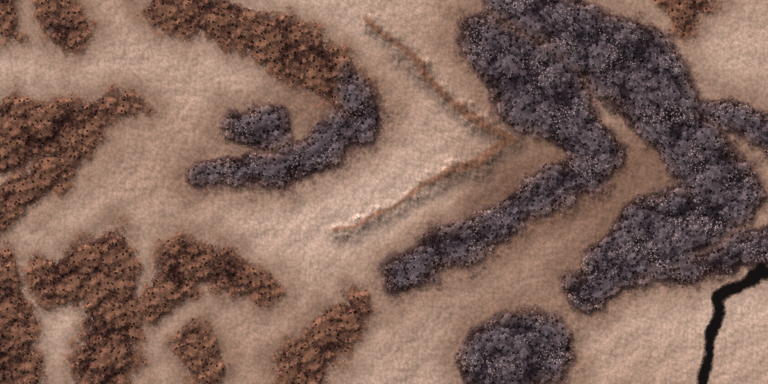
Reproduce this texture procedurally as a Shadertoy shader.

```glsl
// Weathered sandstone with folded dark strata bent into chevrons and a hook.
// Tapered capsules lay out the bands, layered sines warp them, and cellular
// noise roughens their edges, pits the crust and drives the relief lighting.

const vec2 TO_LIGHT = vec2(-0.006, 0.009);

vec2 hash2(vec2 p) {
    vec3 q = fract(p.xyx * vec3(0.1031, 0.1030, 0.0973));
    q += dot(q, q.yzx + 33.33);
    return fract((q.xx + q.yz) * q.zy);
}

// Distance to the nearest scattered point
float cellular(vec2 p) {
    vec2 cell = floor(p), f = fract(p);
    float nearest = 4.0;
    for (int y = -1; y <= 1; y++)
    for (int x = -1; x <= 1; x++) {
        vec2 o = vec2(x, y);
        vec2 r = o + hash2(cell + o + 40.0) - f;
        nearest = min(nearest, dot(r, r));
    }
    return sqrt(nearest);
}

float roughness(vec2 p) {
    float sum = 0.0, amp = 0.42, freq = 13.0;
    for (int i = 0; i < 4; i++) {
        sum += amp * (0.5 - cellular(p * freq));
        p = mat2(0.8, 0.6, -0.6, 0.8) * p + 3.7;
        freq *= 2.2;
        amp *= 0.75;
    }
    return sum;
}

vec2 warp(vec2 p) {
    p += 0.009 * sin(p.yx * vec2(19.0, 23.0) + vec2(1.0, 4.0));
    return p + 0.005 * sin(p.yx * vec2(53.0, 47.0) + p * 21.0);
}

// Capsule whose radius runs from ra to rb
float taper(vec2 p, vec2 a, vec2 b, float ra, float rb) {
    vec2 d = b - a;
    float t = clamp(dot(p - a, d) / dot(d, d), 0.0, 1.0);
    return length(p - a - d * t) - mix(ra, rb, t);
}

// Two tapered limbs meeting at a hinge
float fold(vec2 p, vec2 a, vec2 hinge, vec2 b, vec3 r) {
    return min(taper(p, a, hinge, r.x, r.y), taper(p, hinge, b, r.y, r.z));
}

float slateBands(vec2 p) {
    // hook and its core
    float d = fold(p, vec2(0.90, 0.79), vec2(0.965, 0.70), vec2(0.80, 0.58), vec3(0.03, 0.05, 0.055));
    d = min(d, taper(p, vec2(0.80, 0.58), vec2(0.52, 0.54), 0.055, 0.035));
    d = min(d, taper(p, vec2(0.64, 0.66), vec2(0.72, 0.68), 0.05, 0.055));
    // inner chevron
    d = min(d, fold(p, vec2(1.25, 0.91), vec2(1.42, 0.75), vec2(1.58, 0.60), vec3(0.065, 0.115, 0.055)));
    d = min(d, fold(p, vec2(1.58, 0.60), vec2(1.28, 0.41), vec2(1.04, 0.28), vec3(0.055, 0.055, 0.05)));
    // outer chevron and its lower mass
    d = min(d, fold(p, vec2(1.33, 1.02), vec2(1.66, 0.82), vec2(1.90, 0.48), vec3(0.07, 0.11, 0.085)));
    d = min(d, fold(p, vec2(1.90, 0.48), vec2(1.70, 0.38), vec2(1.51, 0.24), vec3(0.085, 0.11, 0.05)));
    d = min(d, taper(p, vec2(1.32, 0.07), vec2(1.40, 0.08), 0.12, 0.10));
    // right margin
    d = min(d, taper(p, vec2(1.80, 0.74), vec2(2.03, 0.64), 0.025, 0.06));
    return min(d, taper(p, vec2(2.02, 0.36), vec2(1.72, 0.28), 0.06, 0.025));
}

float rustBands(vec2 p) {
    // upper limb of the hook
    float d = fold(p, vec2(0.43, 0.99), vec2(0.74, 0.89), vec2(0.93, 0.74), vec3(0.045, 0.065, 0.055));
    // left wedge
    d = min(d, taper(p, vec2(-0.02, 0.63), vec2(0.38, 0.735), 0.10, 0.008));
    d = min(d, taper(p, vec2(-0.02, 0.43), vec2(0.24, 0.66), 0.05, 0.03));
    // crumbling patches at lower left
    d = min(d, fold(p, vec2(0.14, 0.27), vec2(0.29, 0.33), vec2(0.28, 0.04), vec3(0.06, 0.06, 0.075)));
    d = min(d, taper(p, vec2(0.0, 0.30), vec2(0.04, 0.0), 0.04, 0.075));
    d = min(d, fold(p, vec2(0.40, 0.20), vec2(0.48, 0.32), vec2(0.68, 0.26), vec3(0.035, 0.06, 0.035)));
    d = min(d, taper(p, vec2(0.49, 0.13), vec2(0.55, 0.03), 0.03, 0.04));
    d = min(d, taper(p, vec2(0.80, 0.05), vec2(0.92, 0.20), 0.07, 0.035));
    // top corners
    d = min(d, taper(p, vec2(0.0, 1.0), vec2(0.02, 0.92), 0.06, 0.02));
    d = min(d, taper(p, vec2(0.15, 0.99), vec2(0.17, 0.93), 0.045, 0.05));
    return min(d, taper(p, vec2(1.79, 1.0), vec2(1.78, 0.95), 0.065, 0.025));
}

float ridge(vec2 p) {
    float d = fold(p, vec2(0.96, 0.96), vec2(1.12, 0.78), vec2(1.33, 0.64), vec3(0.006, 0.008, 0.013));
    return min(d, taper(p, vec2(1.33, 0.64), vec2(0.88, 0.39), 0.013, 0.003));
}

float relief(vec2 p, float rough) {
    vec2 q = warp(p);
    float bands = min(min(slateBands(q), rustBands(q)), ridge(q)) - 0.06 * rough;
    float beds = sin((q.x + 1.35 * abs(q.y - 0.62)) * 42.0);
    float crust = smoothstep(0.02, -0.03, bands);
    return crust * 0.35 + rough * mix(0.5, 1.0, crust) + 0.05 * beds;
}

void mainImage(out vec4 fragColor, in vec2 fragCoord) {
    vec2 p = fragCoord / iResolution.xy * vec2(2.0, 1.0);
    vec2 q = warp(p);
    float rough = roughness(p), grain = cellular(p * 105.0);
    float slateD = slateBands(q) - 0.065 * rough;
    float rustD = rustBands(q) - 0.10 * rough;
    float ridgeD = ridge(q) - 0.012 * rough;

    // sand, shaded in the hollows and beside the bands
    float broad = 0.5 + 0.25 * sin(q.x * 7.0 + 3.0 * q.y) + 0.25 * sin(q.y * 11.0 - 4.0 * q.x);
    vec3 col = mix(vec3(0.66, 0.53, 0.46), vec3(0.77, 0.65, 0.58), broad);
    float hollow = smoothstep(0.10, -0.08, taper(q, vec2(1.30, 0.52), vec2(1.72, 0.56), 0.10, 0.10));
    hollow += 0.7 * smoothstep(0.08, -0.05, taper(q, vec2(0.80, 0.77), vec2(0.86, 0.68), 0.07, 0.06));
    hollow += 0.4 * smoothstep(0.2, -0.1, taper(q, vec2(1.10, 0.08), vec2(1.50, 0.36), 0.08, 0.08));
    col = mix(col, vec3(0.45, 0.33, 0.27), 0.65 * min(hollow, 1.0));
    float halo = smoothstep(0.09, -0.01, min(slateD, rustD));
    col = mix(col, vec3(0.42, 0.30, 0.24), 0.5 * halo);
    col *= 1.0 - 0.22 * smoothstep(0.035, 0.0, ridge(q + vec2(-0.008, 0.02)));

    // thin ridge, rust and slate crusts
    vec3 rust = mix(vec3(0.20, 0.12, 0.11), vec3(0.49, 0.34, 0.27), smoothstep(-0.25, 0.25, rough));
    rust *= 0.93 + 0.12 * sin((q.y - 0.45 * q.x) * 170.0 + rough * 6.0);
    vec3 slate = mix(vec3(0.15, 0.12, 0.14), vec3(0.37, 0.32, 0.34), smoothstep(-0.2, 0.25, rough));
    slate *= 0.94 + 0.12 * sin(slateD * 260.0 + 3.0 * broad);
    float speckle = smoothstep(0.36, 0.12, grain) * smoothstep(0.35, 0.75, cellular(q * 17.0));
    slate = mix(slate, vec3(0.60, 0.50, 0.45), 0.65 * speckle);
    slate = mix(slate, rust, 0.55 * smoothstep(-0.05, 0.0, slateD));
    col = mix(col, vec3(0.46, 0.31, 0.24), 0.75 * smoothstep(0.006, -0.006, ridgeD));
    col = mix(col, rust, smoothstep(0.012, -0.012, rustD));
    col = mix(col, slate, smoothstep(0.010, -0.010, slateD));

    // directional relief, grain and pits
    vec2 lit = p + TO_LIGHT;
    float slope = relief(p, rough) - relief(lit, roughness(lit));
    col *= clamp(1.0 + 0.85 * slope, 0.5, 1.5) * (1.08 - 0.16 * grain);
    float pits = smoothstep(0.22, 0.08, cellular(q * 48.0)) * smoothstep(0.01, -0.02, min(slateD, rustD));
    col *= 1.0 - 0.5 * pits;

    // open crack at lower right
    float crack = fold(q, vec2(2.0, 0.29), vec2(1.86, 0.22), vec2(1.84, -0.02), vec3(0.016, 0.012, 0.009));
    col = mix(col, vec3(0.09, 0.07, 0.07), smoothstep(0.008, -0.005, crack - 0.02 * rough));
    fragColor = vec4(clamp(col, 0.0, 1.0), 1.0);
}
```
